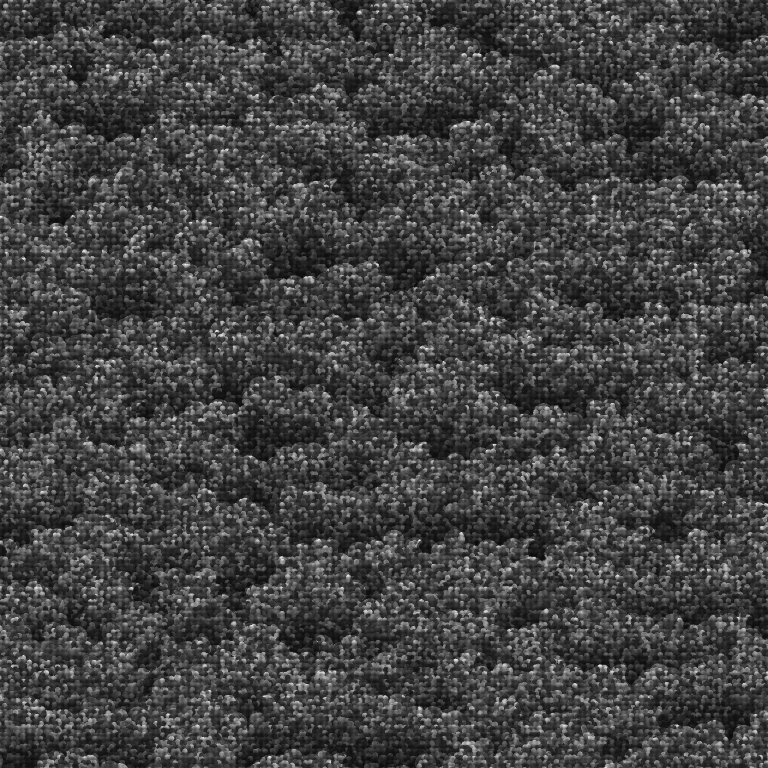
Give the GLSL for this texture, as a Shadertoy shader.

```glsl
// Dark grey rubble: rounded lumps that overlap like scales, lit from above.
// Scattered discs form lumps, knobs and grains; each knob takes its place
// in the lump layer, which scallops the outlines. A fine mesh lies over all.

#define LUMPS 17.0          // lumps across the canvas
#define KNOBS 55.0          // knobs across the canvas
#define GRAINS 200.0        // grains across the canvas
#define THREADS 128.0       // mesh threads across the canvas
#define SHADOW 0.145        // grey at the foot of a lump
#define LIGHT 0.370         // grey at the crown of a lump
#define KNOB_RELIEF 0.26    // shading strength of the knobs
#define GRAIN_RELIEF 0.25   // shading strength of the grains
#define GRAIN_DARK 0.52     // darkest grain factor
#define GRAIN_BRIGHT 1.82   // brightest grain factor
#define WEAVE 0.13          // strength of the regular mesh
#define SAMPLES 2           // antialiasing samples per axis

const float TAU = 6.283185;

vec2 hash2(vec2 p) {
    vec3 q = fract(vec3(p.xyx) * vec3(0.1031, 0.1030, 0.0973));
    q += dot(q, q.yzx + 33.33);
    return fract((q.xx + q.yz) * q.zy);
}

// Finds the front disc at p: xy is its centre, z the height of p within it (-1..1).
vec3 frontDisc(vec2 p, float count, float radius, float jitter) {
    vec2 q = p * count;
    vec2 cell = floor(q);
    vec3 front = vec3(cell + 0.5, -1.0);
    float lowest = 1e5;
    for (int j = -2; j <= 2; j++) {
        for (int i = -2; i <= 2; i++) {
            vec2 id = cell + vec2(i, j);
            vec2 centre = id + 0.5 + jitter * (hash2(id + count * 3.7) - 0.5);
            centre.x += 0.5 * mod(id.y, 2.0) - 0.25;
            vec2 offset = (q - centre) / radius;
            if (dot(offset, offset) < 1.0 && centre.y < lowest) {
                lowest = centre.y;
                front = vec3(centre, offset.y);
            }
        }
    }
    return vec3(front.xy / count, front.z);
}

float rubble(vec2 p) {
    vec3 grain = frontDisc(p, GRAINS, 0.72, 0.6);
    vec3 knob = frontDisc(p, KNOBS, 0.75, 0.6);
    vec3 lump = frontDisc(knob.xy, LUMPS, 0.78, 0.8);

    // Broad light on the lumps, then the relief of knobs and grains
    float tone = mix(SHADOW, LIGHT, smoothstep(-0.9, 0.95, lump.z));
    tone *= 0.88 + KNOB_RELIEF * knob.z;
    tone *= 0.93 + GRAIN_RELIEF * grain.z;

    // Random brightness of each grain, few of them bright
    float speck = hash2(grain.xy * GRAINS * 7.31 + 19.7).x;
    tone *= mix(GRAIN_DARK, GRAIN_BRIGHT, speck * speck);

    // Fine regular mesh
    vec2 mesh = cos(TAU * THREADS * p);
    return tone * (1.0 + WEAVE * (mesh.x + mesh.y));
}

void mainImage(out vec4 fragColor, in vec2 fragCoord) {
    float grey = 0.0;
    for (int j = 0; j < SAMPLES; j++) {
        for (int i = 0; i < SAMPLES; i++) {
            vec2 shift = (vec2(i, j) + 0.5) / float(SAMPLES) - 0.5;
            grey += rubble((fragCoord + shift) / iResolution.y);
        }
    }
    grey /= float(SAMPLES * SAMPLES);
    fragColor = vec4(vec3(grey), 1.0);
}
```
